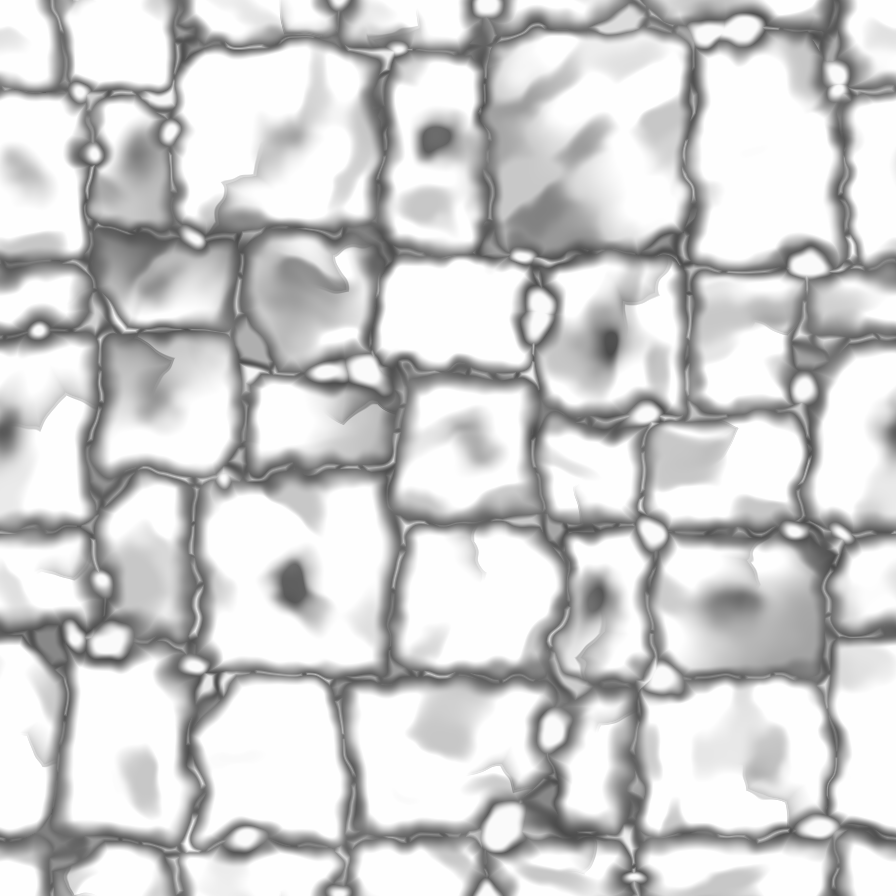
Write a Shadertoy shader that draws this texture map.

```glsl
// Tiling greyscale wall of irregular fitted stones with dark soft joints, pebbles and cracks.

const float GRID = 6.0; // blocks per side; must be even

vec3 hash(vec2 p) {
    vec3 q = fract(p.xyx * vec3(0.1031, 0.1030, 0.0973));
    q += dot(q, q.yxz + 33.33);
    return fract((q.xxy + q.yzz) * q.zyx);
}

// Value noise that repeats after a whole number of cells
vec2 noise(vec2 p, float period) {
    vec2 i = floor(p), f = fract(p);
    f = f * f * f * (f * (f * 6.0 - 15.0) + 10.0);
    vec2 e = vec2(0, 1);
    vec2 a = mix(hash(mod(i, period) + 7.0).xy, hash(mod(i + e.yx, period) + 7.0).xy, f.x);
    vec2 b = mix(hash(mod(i + e, period) + 7.0).xy, hash(mod(i + 1.0, period) + 7.0).xy, f.x);
    return mix(a, b, f.y);
}

mat2 rotate(float a) { return mat2(cos(a), sin(a), -sin(a), cos(a)); }

// Every cell holds one joint: vertical in even cells, horizontal in odd ones
vec2 joint(vec2 cell) { return cell + mix(vec2(0.16), vec2(0.84), hash(mod(cell, GRID) + 3.0).xy); }

bool isEven(vec2 cell) { return mod(cell.x + cell.y, 2.0) < 0.5; }

// Distance to the stone around a grid corner; q returns its local position
float stone(vec2 p, vec2 i, out vec2 q) {
    vec2 a = joint(i), b = joint(i - 1.0), c = joint(i - vec2(0, 1)), d = joint(i - vec2(1, 0));
    vec2 lo = isEven(i) ? vec2(b.x, c.y) : vec2(d.x, b.y);
    vec2 hi = isEven(i) ? vec2(a.x, d.y) : vec2(c.x, a.y);
    vec3 r = hash(mod(i, GRID) + 21.0), s = hash(mod(i, GRID) + 47.0);
    vec2 size = 0.5 * (hi - lo) - 0.045;
    q = p - 0.5 * (lo + hi);
    q += (r.x - 0.5) * 0.11 * vec2(-q.y, q.x);
    float radius = min(0.09, 0.5 * min(size.x, size.y));
    vec2 k = abs(q) - size + radius;
    float dist = length(max(k, 0.0)) + min(max(k.x, k.y), 0.0) - radius;
    // One corner is knocked off
    vec2 n = normalize(vec2(1.0, 0.6 + r.y));
    vec2 corner = vec2(s.x < 0.5 ? -1.0 : 1.0, s.y < 0.5 ? -1.0 : 1.0);
    float cut = min(0.24 * s.z * s.z + 0.03, 0.5 * min(size.x, size.y));
    return max(dist, dot(q * corner, n) - dot(size, n) + cut);
}

// Brightness of a stone face: stains, slopes and broken facets
float stoneFace(vec2 q, vec2 id) {
    vec3 r = hash(id + 61.0), s = hash(id + 83.0), t = hash(id + 109.0);
    vec2 g = rotate(r.x * 6.283) * q;
    float smear = noise(g * vec2(2.0, 5.0) + r.yz * 40.0, 64.0).x;
    float tone = 1.06 - 0.28 * smoothstep(0.5, 0.95, smear);
    if (r.y < 0.24) tone -= (0.25 + 0.3 * r.z) * smoothstep(-0.3, 0.45, g.x + 0.25 * (smear - 0.5));
    if (s.x < 0.35) {
        vec2 spot = g - 0.15 * (t.xy - 0.5);
        tone -= 0.5 * exp(-dot(spot, spot) * 38.0) * (0.45 + smear);
    }
    // Jagged break, dark on one side only
    if (s.y < 0.6) {
        vec2 c = rotate(s.z * 6.283) * q;
        float zigzag = abs(fract(c.x * 2.6 + t.x) - 0.5) * (0.15 + 0.25 * t.y);
        float side = c.y - zigzag + 0.06 + 0.03 * noise(c * 9.0 + 20.0, 64.0).x;
        float reach = smoothstep(0.04, 0.28, c.x);
        tone -= reach * 0.32 * smoothstep(0.0, 0.02, side) * exp(-max(side, 0.0) * 9.0);
        tone -= reach * 0.22 * smoothstep(0.016, 0.0, abs(side));
    }
    return tone;
}

void mainImage(out vec4 fragColor, in vec2 fragCoord) {
    vec2 uv = fragCoord / iResolution.xy;
    vec2 p = uv * GRID;
    // Wobble the outlines
    p += 0.13 * (noise(uv * 18.0, 18.0) - 0.5) + 0.055 * (noise(uv * 48.0 + 0.3, 48.0) - 0.5);

    // Nearest two stones, and pebbles wedged along the joints
    float near = 9.0, next = 9.0, pebble = -9.0;
    vec2 local = vec2(0), id = vec2(0), q;
    for (int k = 0; k < 9; k++) {
        vec2 o = vec2(k % 3, k / 3) - 1.0;
        vec2 i = floor(p + 0.5) + o;
        float d = stone(p, i, q);
        if (d < near) { next = near; near = d; local = q; id = mod(i, GRID); }
        else next = min(next, d);

        vec2 cell = floor(p) + o;
        vec2 along = isEven(cell) ? vec2(0, 1) : vec2(1, 0);
        for (float m = 0.0; m < 2.0; m++) {
            vec3 r = hash(mod(cell, GRID) + 131.0 + 17.0 * m);
            if (r.x > 0.4) continue;
            vec2 e = p - joint(cell) - along * (r.y - 0.5) * 0.7;
            e *= 1.0 - 0.35 * r.z * along;
            pebble = max(pebble, 0.065 + 0.06 * r.z - length(e));
        }
    }

    // Small angular chips fill the wider gaps
    float f1 = 9.0, f2 = 9.0, chipTone = 0.0;
    vec2 chipPos = p * 4.0;
    for (int k = 0; k < 9; k++) {
        vec2 i = floor(chipPos) + vec2(k % 3, k / 3) - 1.0;
        vec3 r = hash(mod(i, GRID * 4.0) + 171.0);
        float d = length(chipPos - i - r.xy);
        if (d < f1) { f2 = f1; f1 = d; chipTone = 0.5 + 0.55 * r.z; }
        else f2 = min(f2, d);
    }
    float chip = min(0.125 * (f2 - f1), near - 0.015);

    // Shade from the joint floor up to the faces
    vec2 rough = noise(uv * 36.0 + 0.5, 36.0);
    float depth = min(min(-near, 0.5 * (next - near) - 0.045), -pebble - 0.03);
    depth += 0.035 * (rough.x - 0.5);
    float ground = 0.29 + 0.16 * rough.y;
    float bevel = mix(0.045, 0.12, hash(id + 193.0).x);
    float tone = mix(ground, stoneFace(local, id), smoothstep(-0.055, bevel, depth));
    tone = max(tone, mix(ground, chipTone, smoothstep(0.0, 0.055, chip)));
    tone = max(tone, mix(ground, 0.98, smoothstep(-0.01, 0.06, pebble)));
    fragColor = vec4(vec3(clamp(tone, 0.0, 0.995)), 1.0);
}
```
